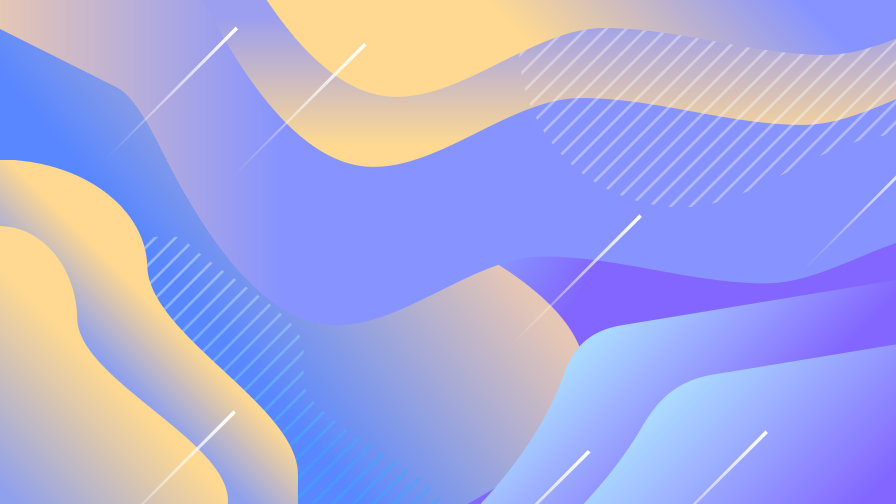
Write a WebGL 2 fragment shader that draws this background.

```glsl
#version 300 es
precision highp float;

#define CANVAS vec2(16.0, 9.0)
#define HATCH_STEP 0.36
#define HATCH_HALF 0.024
#define STREAK_LENGTH 3.3
#define STREAK_HALF 0.032

uniform vec2 u_resolution;
out vec4 outColor;

const vec3 PERIWINKLE = vec3(0.53, 0.58, 1.00);
const vec3 VIOLET = vec3(0.51, 0.40, 1.00);
const vec3 AZURE = vec3(0.35, 0.53, 1.00);
const vec3 ICE = vec3(0.67, 0.85, 1.00);
const vec3 SAND = vec3(1.00, 0.85, 0.57);
const vec3 PEACH = vec3(0.90, 0.78, 0.71);
const vec3 MIST = vec3(0.56, 0.63, 0.93);

// Antialiased coverage of the region where d is negative
float cover(float d) {
    float pixel = length(vec2(dFdx(d), dFdy(d)));
    return clamp(0.5 - d / max(pixel, 1e-5), 0.0, 1.0);
}

vec3 ramp(vec3 a, vec3 b, float t) {
    return mix(a, b, clamp(t, 0.0, 1.0));
}

float smoothMin(float a, float b, float k) {
    float h = max(k - abs(a - b), 0.0) / k;
    return min(a, b) - 0.25 * h * h * k;
}

// Shared ribbon profile, measured from its main trough
float wave(float x) {
    float left = max(-x, 0.0);
    float rise = smoothMin(0.322 * left * left, 2.29 + 0.5 * left, 0.7);
    return rise + 1.23 * smoothstep(0.0, 3.71, x)
                - 0.48 * smoothstep(3.71, 7.67, x)
                + 0.92 * smoothstep(7.67, 11.0, x);
}

// Positive above the ribbon edge
float aboveWave(vec2 p, vec2 trough) {
    return p.y - trough.y - wave(p.x - trough.x);
}

// Stepped hill rising from the left border
float hill(vec2 p, float top, vec2 radius) {
    float depth = (top - p.y) / radius.y;
    float s = 1.0 - clamp(depth, 0.0, 1.0);
    return p.x - radius.x * sqrt(1.0 - s * s) - 2.69 * smoothstep(0.97, 2.9, depth);
}

// Sloping slab with a rounded upper left corner
float slab(vec2 p, float foot, float rightTop) {
    float roof = (p.y - rightTop - 0.165 * (p.x - CANVAS.x)) * 0.987;
    float side = (foot + 0.93 * p.y - 0.124 * p.y * p.y - p.x) * 0.85;
    return -smoothMin(-roof, -side, 0.7);
}

// Diagonal lines clipped by a mask distance
float hatch(vec2 p, float mask) {
    float phase = abs(fract((p.x - p.y) / HATCH_STEP) - 0.5);
    float line = phase * HATCH_STEP * 0.707 - HATCH_HALF;
    return cover(line) * cover(mask);
}

// White streak fading away from its tip
float streak(vec2 p, vec2 tip) {
    vec2 r = (tip - p) * 0.7071;
    float along = r.x + r.y;
    float fade = clamp(1.0 - along / STREAK_LENGTH, 0.0, 1.0);
    float d = max(abs(r.x - r.y) - STREAK_HALF * (0.4 + 0.6 * fade), -along);
    return cover(d) * fade;
}

void main() {
    vec2 p = gl_FragCoord.xy / u_resolution * CANVAS;
    float diagonal = p.x + p.y;
    float fall = p.x - p.y;

    // Central ribbon and the violet area under it
    vec3 color = ramp(PEACH, PERIWINKLE, p.x / 5.0);
    float lower = aboveWave(p, vec2(6.0, 3.19));
    vec3 shade = ramp(PERIWINKLE, VIOLET, (p.x - 8.96 + 0.6 * (4.42 - p.y)) / 1.8);
    color = mix(color, shade, cover(lower));

    // Azure body with a curved right flank
    float rise = min(p.y, 4.5) - 2.3;
    float flank = p.x - 10.45 + 0.398 * rise * rise;
    shade = ramp(AZURE, PEACH, (1.2 * p.x + p.y - 7.75) / 7.3);
    color = mix(color, shade, cover(max(lower, flank)));

    // Hatching beside the hills
    float reach = 5.42 - 2.4 * smoothstep(2.75, 5.25, p.y)
                + 2.6 * (1.0 - smoothstep(-0.27, 2.23, p.y));
    shade = ramp(vec3(0.2, 0.68, 1.0), vec3(0.8, 0.88, 1.0), (p.y - 1.0) / 3.0);
    color = mix(color, shade, 0.5 * hatch(p, max(p.x - reach, p.y - 4.77)));

    // Upper ribbon
    shade = ramp(SAND, vec3(0.61, 0.62, 0.94), (p.y - 6.4) / 2.3);
    color = mix(color, shade, cover(-aboveWave(p, vec2(6.67, 6.02))));

    // Hatching across the upper ribbon
    float bowl = clamp((12.19 - p.x) / 2.92, 0.0, 1.0);
    float rim = 8.17 - 2.87 * sqrt(1.0 - bowl * bowl) + 1.29 * smoothstep(12.19, 16.0, p.x);
    color = mix(color, vec3(1.0), 0.36 * hatch(p, max(rim - p.y, 9.27 - p.x)));

    // Top cloud
    shade = ramp(SAND, PERIWINKLE, (diagonal - 17.7) / 5.6);
    color = mix(color, shade, cover(-aboveWave(p, vec2(7.08, 7.27))));

    // Sand hills
    shade = ramp(MIST, SAND, (diagonal - 4.4) / 1.9);
    color = mix(color, shade, cover(hill(p, 6.15, vec2(2.63, 1.94))));
    shade = ramp(MIST, SAND, (diagonal - 0.3) / 3.9);
    color = mix(color, shade, cover(hill(p, 4.96, vec2(1.38, 1.69))));

    // Ice slabs
    shade = ramp(ICE, VIOLET, (fall - 7.7) / 4.6);
    color = mix(color, shade, cover(slab(p, 8.58, 4.0)));
    shade = ramp(ICE, VIOLET, (fall - 10.1) / 5.3);
    color = mix(color, shade, cover(slab(p, 10.42, 2.85)));

    // Streaks
    vec2 tips[7] = vec2[7](vec2(4.23, 8.5), vec2(6.52, 8.21), vec2(11.44, 5.15),
        vec2(16.67, 6.5), vec2(4.19, 1.65), vec2(10.52, 0.94), vec2(13.69, 1.29));
    for (int i = 0; i < 7; i++) {
        color = mix(color, vec3(1.0), streak(p, tips[i]));
    }
    outColor = vec4(color, 1.0);
}
```
